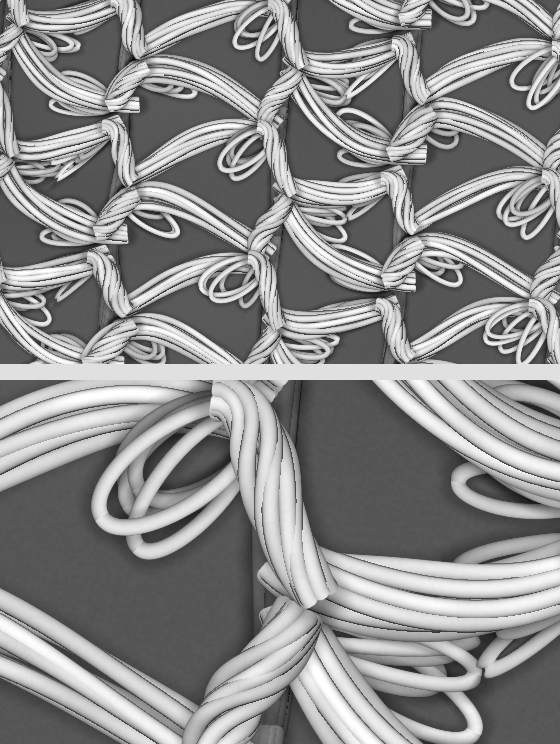
Top: the whole. Bottom: its middle third, enlarged.
Give the GLSL for this pattern, as a Shadertoy shader.

```glsl
// Knotted fibre mesh under an electron microscope: a sheared lattice of pale
// bundles that zigzag between dark posts, twist at knots and shed loose loops.
// Bundles are cubic curves split into strands; loops are fanned ellipses.
#define VIEW_HEIGHT 4.98
#define ACROSS vec2(3.87, 0.60)
#define DOWN vec2(-0.14, 1.77)
#define ORIGIN vec2(1.80, 2.40)
#define FIBRE 0.041
#define STRANDS 9
#define LOOPS 5
#define GROUND 0.335
#define FIBRE_EDGE 0.36
#define FIBRE_LIGHT 0.97
#define WARP 0.07
#define TAU 6.2832

float hash(float n) { return fract(sin(n * 12.9898) * 4375.85); }
float hash2(vec2 p) { return hash(dot(p, vec2(1.37, 7.91))); }

float noise(vec2 p) {
    vec2 i = floor(p), f = fract(p);
    f = f * f * (3.0 - 2.0 * f);
    return mix(mix(hash2(i), hash2(i + vec2(1, 0)), f.x),
               mix(hash2(i + vec2(0, 1)), hash2(i + vec2(1, 1)), f.x), f.y);
}

float pixelSize() { return VIEW_HEIGHT / iResolution.y; }
float coverage(float d) { return clamp(0.5 - d / pixelSize(), 0.0, 1.0); }

// Grey of a round fibre; n runs from -1 to 1 across it
float tubeShade(float n, float light) {
    float height = sqrt(max(0.0, 1.0 - n * n));
    return mix(FIBRE_EDGE, FIBRE_LIGHT, pow(height, 0.75)) + 0.10 * n * light;
}

// Strands wound around a cubic curve; the nearest strand to the eye wins
void bundle(inout float grey, vec2 p, vec2 a, vec2 b, vec2 c, vec2 d,
            float width, float turns, float tone, float seed) {
    vec2 chord = d - a;
    if (length(p - 0.5 * (a + d)) > 0.5 * length(chord) + 0.6) return;
    float t = clamp(dot(p - a, chord) / dot(chord, chord), 0.0, 1.0);
    vec2 pos, tangent;
    for (int i = 0; i < 6; i++) {
        float u = 1.0 - t;
        pos = u*u*u*a + 3.0*u*u*t*b + 3.0*u*t*t*c + t*t*t*d;
        tangent = 3.0 * (u*u*(b - a) + 2.0*u*t*(c - b) + t*t*(d - c));
        if (i < 5) t = clamp(t + dot(p - pos, tangent) / dot(tangent, tangent), 0.0, 1.0);
    }
    tangent = normalize(tangent);
    vec2 normal = vec2(-tangent.y, tangent.x);
    float side = dot(p - pos, normal), past = dot(p - pos, tangent);
    float spread = width * (0.72 + 0.28 * sin(t * TAU * 0.5));
    float reach = length(vec2(side, past)) - spread;
    if (reach > 0.25) return;
    grey *= mix(0.72, 1.0, smoothstep(0.0, 0.12, reach));
    float light = dot(normal, vec2(-0.5, -0.8));
    float top = -9.0, shade = 0.0, alpha = 0.0;
    for (int i = 0; i < STRANDS; i++) {
        float h = hash(seed + float(i) * 3.17);
        float phase = TAU * ((float(i) + 0.6 * h) / float(STRANDS) + turns * t);
        float offset = spread * (sin(phase) + 0.22 * sin(t * (3.0 + 4.0 * h) + h * 40.0));
        float dist = length(vec2(side - offset, past));
        float n = clamp((side - offset) / FIBRE, -1.0, 1.0);
        float z = cos(phase) * spread + FIBRE * sqrt(1.0 - n * n);
        alpha = max(alpha, coverage(dist - FIBRE));
        if (dist < FIBRE + pixelSize() && z > top) {
            top = z;
            float depth = 0.84 + 0.16 * cos(phase);
            float wear = 0.93 + 0.12 * noise(vec2(t * 9.0, h * 90.0));
            shade = tubeShade(n, light) * depth * wear * (0.92 + 0.12 * h);
        }
    }
    grey = mix(grey, shade * tone, alpha);
}

// A fan of elliptic loops sharing one anchor
void loops(inout float grey, vec2 p, vec2 anchor, float angle, vec2 size, float fan, float seed) {
    if (length(p - anchor) > 2.6 * size.x + 0.15) return;
    for (int i = 0; i < LOOPS; i++) {
        float h = hash(seed + float(i) * 5.3), g = hash(seed + float(i) * 2.9 + 1.7);
        float a = angle + fan * (h - 0.5);
        vec2 dir = vec2(cos(a), sin(a)), r = size * vec2(0.68 + 0.45 * g, 0.55 + 0.65 * h);
        vec2 q = vec2(dot(p - anchor, dir), dot(p - anchor, vec2(-dir.y, dir.x)));
        q.x -= r.x;
        float k = length(q / r);
        float d = k * (k - 1.0) / (length(q / (r * r)) + 0.0001);
        float thick = FIBRE * 0.88;
        grey *= mix(0.78, 1.0, smoothstep(0.0, 0.07, abs(d) - thick));
        float shade = tubeShade(clamp(d / thick, -1.0, 1.0), -sign(q.y)) * (0.74 + 0.24 * g);
        grey = mix(grey, shade, coverage(abs(d) - thick));
    }
}

void post(inout float grey, vec2 p, vec2 mid, float seed) {
    bundle(grey, p, mid - DOWN * 0.5, mid - DOWN * 0.17, mid + DOWN * 0.17,
           mid + DOWN * 0.5, 0.065, 0.2, 0.52, seed);
}

// One layer of a lattice cell, painted from back to front
void cell(inout float grey, vec2 p, int layer, float s) {
    if (layer == 0) {
        post(grey, p, vec2(-0.15, 0.0), s);
        post(grey, p, vec2(2.03, 0.0), s + 1.0);
    } else if (layer == 1) {
        loops(grey, p, vec2(2.10, 0.42), 0.20, vec2(0.42, 0.13), 0.6, s + 2.0);
        loops(grey, p, vec2(-0.25, -0.60), 2.70, vec2(0.45, 0.10), 0.6, s + 3.0);
        loops(grey, p, vec2(-0.10, 0.28), 0.48, vec2(0.42, 0.16), 0.7, s + 4.0);
        loops(grey, p, vec2(-0.40, 0.85), 3.45, vec2(0.42, 0.19), 0.7, s + 5.0);
    } else if (layer == 2) {
        bundle(grey, p, vec2(2.05, 0.33), vec2(2.3, 1.0), vec2(3.0, 1.4), vec2(3.83, 1.42), 0.14, 0.15, 1.0, s + 6.0);
        bundle(grey, p, vec2(-0.35, 0.75), vec2(0.0, -0.02), vec2(0.75, 0.3), vec2(1.88, 1.1), 0.14, 0.2, 1.0, s + 7.0);
        bundle(grey, p, vec2(2.05, 0.1), vec2(2.4, 0.42), vec2(3.2, 0.18), vec2(3.72, -0.06), 0.13, 0.2, 1.0, s + 8.0);
        bundle(grey, p, vec2(0.0, 0.08), vec2(0.5, -0.15), vec2(1.1, -0.8), vec2(1.9, -0.52), 0.12, 0.15, 1.0, s + 9.0);
    } else {
        bundle(grey, p, vec2(-0.42, 0.82), vec2(-0.2, 0.75), vec2(-0.15, 0.45), vec2(0.1, 0.3), 0.10, 0.7, 0.95, s + 10.0);
        bundle(grey, p, vec2(1.72, 1.03), vec2(1.75, 0.75), vec2(1.9, 0.7), vec2(2.12, 0.35), 0.10, 0.7, 0.92, s + 11.0);
        loops(grey, p, vec2(1.95, -0.55), 2.45, vec2(0.42, 0.19), 1.0, s + 12.0);
        bundle(grey, p, vec2(1.78, -0.62), vec2(2.05, -0.6), vec2(2.0, -0.1), vec2(2.2, 0.25), 0.10, 0.7, 0.95, s + 13.0);
        bundle(grey, p, vec2(-0.38, -0.62), vec2(-0.1, -0.6), vec2(-0.2, -0.1), vec2(0.03, 0.1), 0.10, 0.7, 0.95, s + 14.0);
    }
}

void mainImage(out vec4 fragColor, in vec2 fragCoord) {
    vec2 view = vec2(fragCoord.x, iResolution.y - fragCoord.y) * pixelSize();
    float grey = GROUND + 0.035 * (noise(view * 0.7) - 0.5);
    vec2 p = view - ORIGIN + WARP * (vec2(noise(view), noise(view + 31.0)) * 2.0 - 1.0);
    vec2 lattice = inverse(mat2(ACROSS, DOWN)) * p;
    vec2 home = floor(lattice + vec2(0.0, 0.5));
    for (int layer = 0; layer < 4; layer++)
        for (int k = 0; k < 9; k++) {
            vec2 id = home + vec2(k % 3 - 1, k / 3 - 1);
            cell(grey, p - id.x * ACROSS - id.y * DOWN, layer, dot(id, vec2(17.3, 41.9)));
        }
    grey += 0.02 * (noise(view * 70.0) - 0.5);
    fragColor = vec4(vec3(clamp(grey, 0.0, 1.0)), 1.0);
}
```
